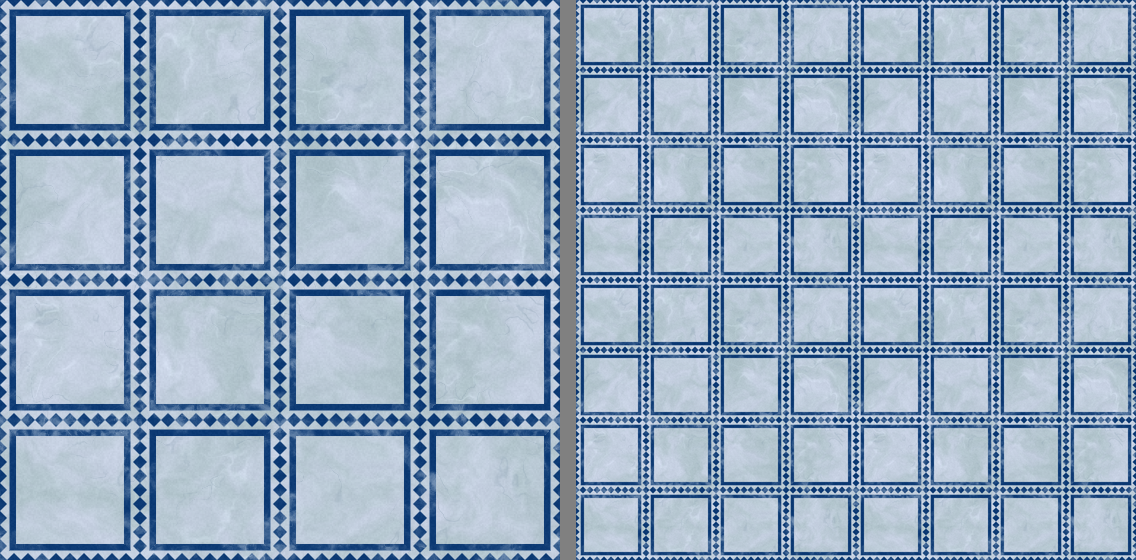
Left, the tile; right, the same tile 2 across and 2 down.
Give the GLSL for this pattern, as a Shadertoy shader.

```glsl
const float TILES = 4.0;
const float DIAMONDS = 40.0;        // ten per tile side
const float FRAME_OUTER = 0.068;    // distances from the grid line, in tiles
const float FRAME_INNER = 0.1145;

const vec3 INK = vec3(0.035, 0.215, 0.445);
const vec3 SCUFF = vec3(0.66, 0.74, 0.83);
const vec3 STONE_BLUE = vec3(0.78, 0.82, 0.89);
const vec3 STONE_GREEN = vec3(0.69, 0.765, 0.795);
const vec3 VEIN = vec3(0.56, 0.64, 0.71);

float hash(vec2 p) {
    vec3 q = fract(p.xyx * vec3(0.1031, 0.1030, 0.0973));
    q += dot(q, q.yzx + 33.33);
    return fract((q.x + q.y) * q.z);
}

// Value noise that wraps after "period" lattice cells
float noise(vec2 uv, float period, float seed) {
    vec2 p = uv * period;
    vec2 i = floor(p), f = fract(p);
    f = f * f * (3.0 - 2.0 * f);
    vec2 a = mod(i, period) + seed;
    vec2 b = mod(i + 1.0, period) + seed;
    return mix(mix(hash(a), hash(vec2(b.x, a.y)), f.x),
               mix(hash(vec2(a.x, b.y)), hash(b), f.x), f.y);
}

float fbm(vec2 uv, float period, float seed) {
    float sum = 0.0, amp = 0.5;
    for (int i = 0; i < 5; i++) {
        sum += amp * noise(uv, period, seed + float(i) * 17.0);
        period *= 2.0;
        amp *= 0.5;
    }
    return sum / 0.96875;
}

vec2 warp(vec2 uv, float period, float amount, float seed) {
    vec2 offset = vec2(fbm(uv, period, seed), fbm(uv, period, seed + 91.0));
    return uv + amount * (offset - 0.5);
}

// Thin contour of a noise field
float contour(float field, float width) {
    return 1.0 - smoothstep(0.0, width, abs(field - 0.5));
}

vec3 marble(vec2 uv) {
    vec2 swirl = warp(uv, 10.0, 0.12, 5.0);
    float broad = fbm(swirl, 7.0, 23.0);
    float cloud = fbm(swirl, 24.0, 41.0);
    float tint = smoothstep(0.3, 0.72, 0.55 * broad + 0.45 * cloud);
    vec3 stone = mix(STONE_BLUE, STONE_GREEN, tint);
    stone += 0.06 * (fbm(swirl, 60.0, 67.0) - 0.5);
    float veinMask = smoothstep(0.45, 0.7, fbm(uv, 14.0, 83.0));
    float veins = contour(noise(swirl, 34.0, 107.0), 0.045);
    stone = mix(stone, VEIN, 0.3 * veins * veinMask);
    float paleMask = smoothstep(0.48, 0.7, fbm(uv, 12.0, 131.0));
    return stone + 0.045 * paleMask * contour(noise(swirl, 28.0, 151.0), 0.09);
}

// Amount of pale scuffing over the inlay, shifted by each piece's tone
float scuffing(vec2 uv, float tone) {
    vec2 bent = warp(uv, 32.0, 0.025, 173.0);
    float patches = smoothstep(0.36, 0.72, fbm(bent, 22.0, 191.0) + 0.3 * (tone - 0.5));
    float mottling = smoothstep(0.25, 0.8, fbm(bent, 90.0, 211.0));
    float scratches = contour(noise(bent, 52.0, 233.0), 0.05);
    return 0.02 + patches * (0.08 + 0.48 * mottling + 0.14 * scratches);
}

float band(float x, float inner, float outer, float blur) {
    return smoothstep(inner - blur, inner + blur, x)
         * (1.0 - smoothstep(outer - blur, outer + blur, x));
}

void mainImage(out vec4 fragColor, in vec2 fragCoord) {
    vec2 uv = fragCoord / iResolution.xy;
    float pixel = 1.0 / min(iResolution.x, iResolution.y);

    // Distance to the nearest grid line, in tiles
    vec2 toLine = abs(fract(uv * TILES + 0.5) - 0.5);
    float lineDist = min(toLine.x, toLine.y);

    // Square frame, toned per side
    float frame = band(lineDist, FRAME_OUTER, FRAME_INNER, 0.6 * TILES * pixel);
    bool upright = toLine.x < toLine.y;
    vec2 sideCount = TILES * (upright ? vec2(2.0, 1.0) : vec2(1.0, 2.0));
    float sideTone = hash(floor(uv * sideCount) + (upright ? 307.0 : 401.0));

    // Diamond chain along both directions of the grid
    vec2 chain = uv * DIAMONDS + 0.5;
    vec2 local = abs(fract(chain) - 0.5);
    float blur = 0.9 * DIAMONDS * pixel;
    float diamond = 1.0 - smoothstep(-blur, blur, local.x + local.y - 0.5);
    float onChain = step(lineDist * DIAMONDS / TILES, 0.5);
    diamond *= onChain;
    float diamondTone = hash(mod(floor(chain), DIAMONDS) + 503.0);

    // Inlay over stone
    float tone = mix(sideTone, diamondTone, onChain);
    vec3 inlay = mix(INK, SCUFF, scuffing(uv, tone));
    vec3 color = mix(marble(uv), inlay, max(frame, diamond));

    // Fine grain
    color += 0.035 * (noise(uv, 384.0, 601.0) - 0.5);
    fragColor = vec4(clamp(color, 0.0, 1.0), 1.0);
}
```
